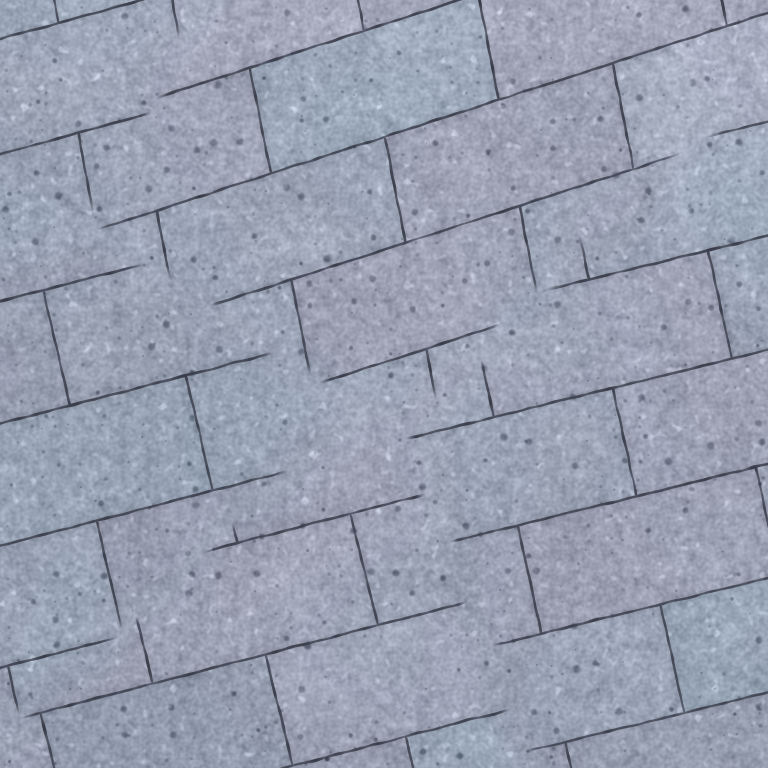
Reproduce this texture procedurally as a WebGL 2 fragment shader.

```glsl
#version 300 es
precision highp float;
// Slanted running-bond paving of speckled blue-grey granite, in patches whose joints fade at the seams.

#define JOINT_HALF_WIDTH 0.0014
#define JOINT_WOBBLE 0.0016
#define JOINT_STRENGTH 0.82
#define SEAM_FADE 0.016
#define SLAB_TINT 0.034
#define SLAB_TONE 0.034
#define GRAIN 1.0
#define FLECKS 0.12
#define PITS 0.20

uniform vec2 u_resolution;
out vec4 fragColor;

const vec3 STONE = vec3(0.615, 0.645, 0.715);
const vec3 JOINT = vec3(0.225, 0.235, 0.285);
const vec3 WARM = vec3(0.55, -0.55, -0.35);

// Each patch: centre.xy, corner of one slab.zw
const int PATCHES = 5;
const vec4 PATCH[PATCHES] = vec4[](
  vec4(-0.074, -0.074, 0.102, 0.173), vec4(0.521, 0.234, 0.501, 0.178),
  vec4(0.207, 0.691, 0.056, 0.378), vec4(0.289, 0.781, 0.456, 0.669),
  vec4(0.846, 0.560, 0.922, 0.326));
// Each patch: slab length vector.xy, row step vector.zw
const vec4 BOND[PATCHES] = vec4[](
  vec4(0.293, -0.081, 0.026, 0.143), vec4(0.297, -0.096, 0.027, 0.138),
  vec4(0.302, -0.078, 0.035, 0.150), vec4(0.293, -0.076, 0.036, 0.145),
  vec4(0.310, -0.076, 0.031, 0.141));

vec2 hash2(vec2 p) {
  vec3 h = fract(p.xyx * vec3(0.1031, 0.1030, 0.0973));
  h += dot(h, h.yzx + 33.33);
  return fract((h.xx + h.yz) * h.zy);
}

float gradientNoise(vec2 p) {
  vec2 i = floor(p), f = fract(p), o = vec2(0.0, 1.0);
  vec2 w = f * f * f * (f * (f * 6.0 - 15.0) + 10.0);
  float a = dot(hash2(i) * 2.0 - 1.0, f);
  float b = dot(hash2(i + o.yx) * 2.0 - 1.0, f - o.yx);
  float c = dot(hash2(i + o.xy) * 2.0 - 1.0, f - o.xy);
  float d = dot(hash2(i + o.yy) * 2.0 - 1.0, f - o.yy);
  return mix(mix(a, b, w.x), mix(c, d, w.x), w.y);
}

// Index of the nearest patch, and the distance to its closest seam
int findPatch(vec2 p, out float seam) {
  int nearest = 0;
  for (int i = 1; i < PATCHES; i++)
    if (distance(p, PATCH[i].xy) < distance(p, PATCH[nearest].xy)) nearest = i;
  seam = 1.0;
  vec2 c = PATCH[nearest].xy;
  for (int i = 0; i < PATCHES; i++) {
    if (i == nearest) continue;
    vec2 other = PATCH[i].xy;
    seam = min(seam, dot(0.5 * (c + other) - p, normalize(other - c)));
  }
  return nearest;
}

// Scattered round spots: coverage of the sparse ones, one per grid cell
float spots(vec2 p, float cells, float density) {
  vec2 g = p * cells, id = floor(g), r = hash2(id + 71.0);
  float radius = mix(0.07, 0.17, r.y);
  float d = length(fract(g) - mix(vec2(0.25), vec2(0.75), hash2(id + 13.0)));
  return step(r.x, density) * (1.0 - smoothstep(radius * 0.4, radius * 1.5, d));
}

void main() {
  // Canvas units, y running downwards from the top edge
  vec2 p = vec2(gl_FragCoord.x, u_resolution.y - gl_FragCoord.y) / u_resolution.y;
  float px = 1.0 / u_resolution.y;

  // Slab coordinates inside the patch
  float seam;
  int k = findPatch(p + 0.03 * gradientNoise(p * 9.0 + 40.0), seam);
  vec2 along = BOND[k].xy, down = BOND[k].zw;
  vec2 wobble = JOINT_WOBBLE * vec2(gradientNoise(p * 38.0), gradientNoise(p * 38.0 + 90.0));
  vec2 q = inverse(mat2(along, down)) * (p + wobble - PATCH[k].zw);
  float row = floor(q.y);
  q.x += 0.5 * mod(row, 2.0);
  vec2 slab = hash2(vec2(floor(q.x), row) + float(k) * 17.0 + 50.0) - 0.5;

  // Distance to the joints
  float area = abs(along.x * down.y - along.y * down.x);
  vec2 edge = (0.5 - abs(fract(q) - 0.5)) * area / vec2(length(down), length(along));
  float d = min(edge.x, edge.y);
  float settled = smoothstep(0.0, SEAM_FADE, seam);

  // Slab tone and broad light
  float broad = gradientNoise(p * 3.0 + 5.0);
  float inside = smoothstep(0.0, 0.05, seam);
  vec3 color = STONE + 0.035 * (p.x - 0.5) * (1.0 - p.y) + 0.045 * (0.45 - p.y);
  color += SLAB_TONE * slab.x * inside + 0.03 * broad;
  color += WARM * (SLAB_TINT * slab.y * inside + 0.02 * gradientNoise(p * 5.0 + 20.0));

  // Granite grain, light flecks and dark pits
  float mottle = gradientNoise(p * 48.0 + 7.0), crystal = gradientNoise(p * 96.0 + 31.0);
  float grain = 0.05 * gradientNoise(p * 14.0) + 0.08 * mottle + 0.10 * crystal;
  grain += 0.10 * gradientNoise(p * 190.0 + 3.0);
  color += GRAIN * grain;
  color += FLECKS * smoothstep(0.22, 0.55, gradientNoise(p * 82.0 + 60.0));
  color -= PITS * (spots(p, 34.0, 0.16) + 0.6 * spots(p + 3.0, 62.0, 0.14));

  // Dark joints with a soft grimy rim
  float wear = gradientNoise(p * 60.0 + 11.0);
  float halfWidth = JOINT_HALF_WIDTH * (1.0 + 0.7 * wear);
  float line = 1.0 - smoothstep(halfWidth - 0.5 * px, halfWidth + 0.8 * px, d);
  color -= 0.055 * settled * exp(-d / 0.005);
  color = mix(color, JOINT, line * settled * clamp(JOINT_STRENGTH + 0.4 * wear, 0.0, 1.0));

  fragColor = vec4(clamp(color, 0.0, 1.0), 1.0);
}
```
